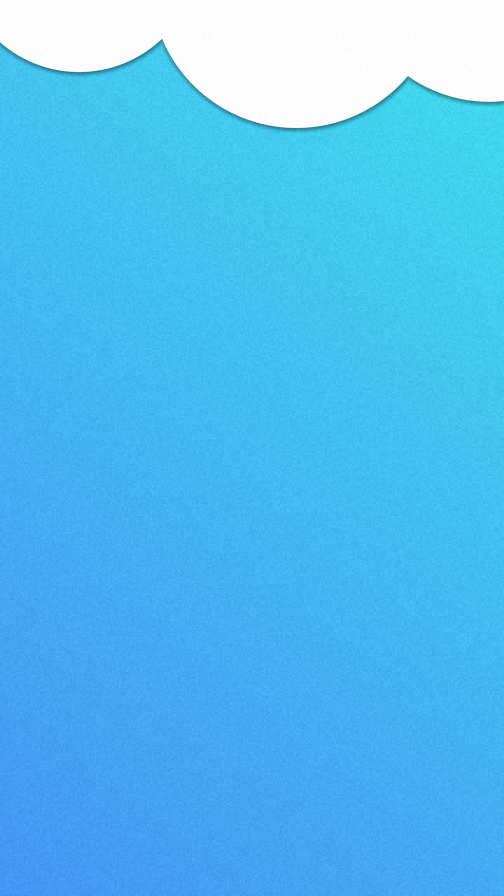
This background is drawn by a Shadertoy shader. Its source:

```glsl
float hash(vec2 cell) {
    vec3 h = fract(cell.xyx * vec3(0.1031, 0.1030, 0.0973));
    h += dot(h, h.yzx + 33.33);
    return fract((h.x + h.y) * h.z);
}

// Signed distance to the cloud bank; y runs downward from the top edge
float cloudDistance(vec2 p) {
    vec3 puffs[3] = vec3[3](
        vec3(0.157, -0.095, 0.238),
        vec3(0.588, -0.035, 0.289),
        vec3(0.970, -0.076, 0.278));
    float d = 1.0;
    for (int i = 0; i < 3; i++)
        d = min(d, length(p - puffs[i].xy) - puffs[i].z);
    return d;
}

void mainImage(out vec4 fragColor, in vec2 fragCoord) {
    vec2 uv = fragCoord / iResolution.xy;
    vec2 p = vec2(fragCoord.x, iResolution.y - fragCoord.y) / iResolution.x;
    float pixel = 1.0 / iResolution.x;

    // Diagonal sky gradient
    vec3 deepBlue = vec3(0.272, 0.585, 0.960);
    vec3 aqua = vec3(0.250, 0.870, 0.928);
    vec3 color = mix(deepBlue, aqua, dot(uv, vec2(0.3, 0.7)));

    // Thin soft shadow below the cloud
    float shadow = 1.0 - smoothstep(-0.006, 0.010, cloudDistance(p - vec2(0.001, 0.003)));
    color *= 1.0 - 0.45 * shadow;

    // White cloud
    float cloud = 1.0 - smoothstep(-0.7 * pixel, 0.7 * pixel, cloudDistance(p));
    color = mix(color, vec3(0.992), cloud);

    // Paper grain, fainter on the cloud
    vec2 cell = floor(p * 288.0);
    float grain = hash(cell) + hash(cell + 517.0) - 1.0;
    color += grain * mix(0.025, 0.008, cloud);

    fragColor = vec4(clamp(color, 0.0, 1.0), 1.0);
}
```
